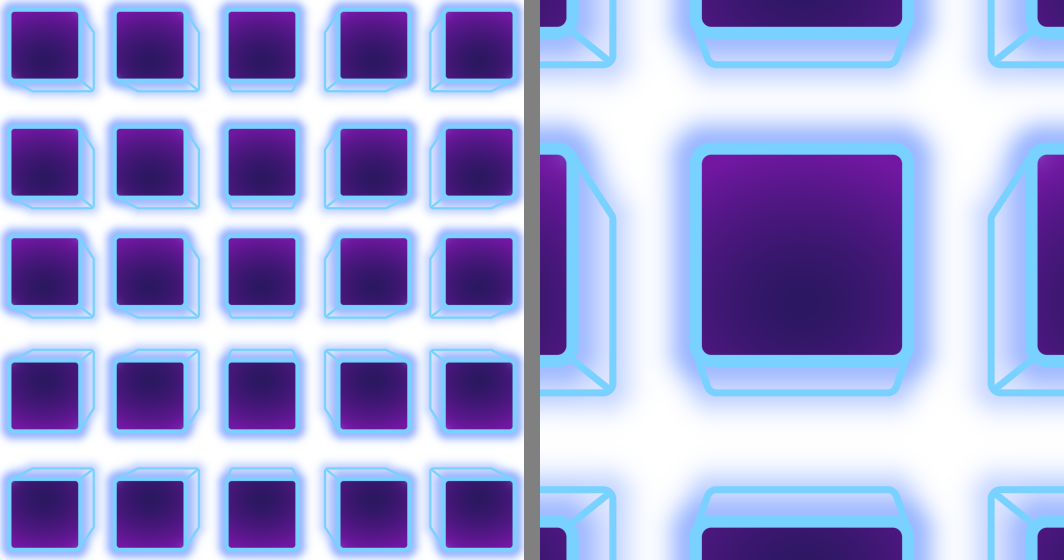
Left, the full canvas; right, a detail of the centre.
Give the GLSL for this pattern, as a Shadertoy shader.

```glsl
// A five by five grid of glowing cubes: violet square faces outlined in cyan,
// each with a pale wire box behind it that leans toward the middle of the grid.
// Every cell is mirrored into one frame, then layered from distance functions.

#define GRID 5
#define FACE 0.0632                  // half side of a face, in canvas heights
#define FACE_ROUND 0.145             // lengths from here on: in half faces
#define FACE_LINE 0.057
#define BACK_HALF vec2(0.895, 0.86)
#define BACK_SHIFT vec2(0.485, 0.44)
#define BACK_ROUND 0.09
#define BACK_LINE 0.033
#define GLOW_REACH 0.21
#define CYAN vec3(0.47, 0.82, 1.0)
#define DARK vec3(0.17, 0.09, 0.38)
#define VIOLET vec3(0.45, 0.09, 0.64)

const vec3 GLOW = vec3(0.50, 0.64, 1.0);
const vec3 PANEL = vec3(0.87, 0.90, 1.0);
const vec3 GLINT = vec3(0.60, 0.50, 0.90);
const float ROW_Y[GRID] = float[GRID](0.4193, 0.2103, 0.0150, -0.2070, -0.4186);

float roundBox(vec2 p, vec2 halfSize, float radius) {
    vec2 d = abs(p) - halfSize + radius;
    return length(max(d, 0.0)) + min(max(d.x, d.y), 0.0) - radius;
}

float segment(vec2 p, vec2 a, vec2 b) {
    vec2 pa = p - a, ba = b - a;
    return length(pa - ba * clamp(dot(pa, ba) / dot(ba, ba), 0.0, 1.0));
}

// Signed distance to a convex hexagon with counterclockwise corners
float hexagon(vec2 p, vec2 v[6]) {
    float nearest = 1e3, side = -1.0;
    for (int i = 0; i < 6; i++) {
        vec2 a = v[i], b = v[(i + 1) % 6];
        nearest = min(nearest, segment(p, a, b));
        vec2 e = b - a, w = p - a;
        if (e.x * w.y - e.y * w.x < 0.0) side = 1.0;
    }
    return side * nearest;
}

// Outline around the face and the back square together
float silhouette(vec2 p, vec2 shift, bool leaning) {
    float f = 1.0 - BACK_ROUND;
    vec2 b = BACK_HALF - BACK_ROUND;
    vec2 v[6];
    v[0] = vec2(-f, -f);
    v[1] = vec2(f, -f);
    v[2] = leaning ? shift + vec2(b.x, -b.y) : vec2(f, f);
    v[3] = shift + b;
    v[4] = shift + vec2(-b.x, b.y);
    v[5] = vec2(-f, f);
    return hexagon(p, v) - BACK_ROUND;
}

float halo(float d) {
    float t = max(d, 0.0) / GLOW_REACH;
    return exp(-t * t);
}

float cover(float d, float pixel) {
    return 1.0 - smoothstep(-pixel, pixel, d);
}

// Paints one cube; its depth runs toward +x and +y
void paintCube(inout vec3 color, vec2 q, bool leaning, float pixel) {
    vec2 shift = BACK_SHIFT * vec2(leaning ? 1.0 : 0.0, 1.0);
    float face = roundBox(q, vec2(1.0), FACE_ROUND);
    float hull = silhouette(q, shift, leaning);

    // Halo, panels and the light the face casts on them
    color = mix(color, GLOW, 0.40 * halo(hull));
    color = mix(color, PANEL, cover(hull, pixel));
    color = mix(color, GLOW, 0.62 * halo(face - FACE_LINE));

    // Wire box
    float wire = abs(hull);
    if (leaning) wire = min(wire, segment(q, vec2(0.95), shift + BACK_HALF - 0.03));
    color = mix(color, CYAN, cover(wire - BACK_LINE, pixel));

    // Face: radial shade, with a faint glint where the slanted edges start
    float shade = length(vec2(0.85 * q.x, q.y - 0.45)) / 1.48;
    vec3 fill = mix(DARK, VIOLET, min(pow(shade, 1.55), 1.0));
    if (leaning) {
        float corner = min(length(q - vec2(0.93, -0.93)), length(q - vec2(-0.93, 0.93)));
        fill = mix(fill, GLINT, 0.35 * exp(-corner / 0.09));
    }
    color = mix(color, CYAN, cover(face - FACE_LINE, pixel));
    color = mix(color, fill, cover(face + FACE_LINE, pixel));
}

void mainImage(out vec4 fragColor, in vec2 fragCoord) {
    vec2 p = (fragCoord - 0.5 * iResolution.xy) / iResolution.y;
    float pixel = 0.75 / (iResolution.y * FACE);
    vec3 color = vec3(1.0);

    for (int row = 0; row < GRID; row++) {
        for (int col = 0; col < GRID; col++) {
            // Columns close up slightly toward the sides
            float i = float(col - GRID / 2);
            vec2 center = vec2(i * (0.2057 - 0.0059 * abs(i)), ROW_Y[row]);
            vec2 lean = vec2(i > 0.0 ? -1.0 : 1.0, row < 3 ? -1.0 : 1.0);
            vec2 q = (p - center) / FACE * lean;
            if (max(abs(q.x), abs(q.y)) < 2.0) paintCube(color, q, col != GRID / 2, pixel);
        }
    }
    fragColor = vec4(color, 1.0);
}
```
